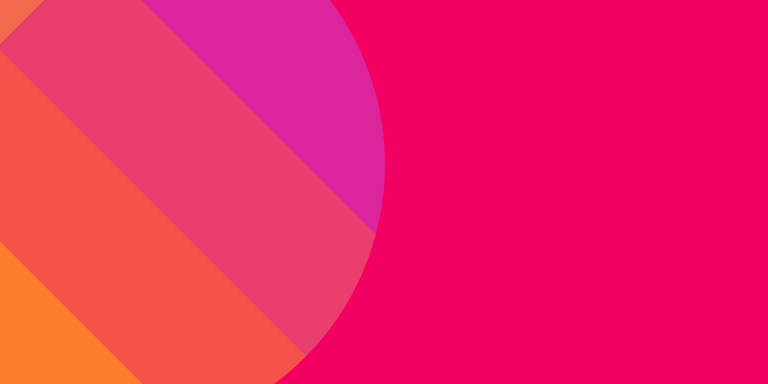
Write a WebGL 2 fragment shader that draws this background.

```glsl
#version 300 es
precision highp float;
// Flat disc cut into diagonal colour bands on a vivid crimson field.

#define DISC_CENTER vec2(0.2917, 0.572)
#define DISC_RADIUS 0.7107
#define BAND_START 0.371
#define BAND_STEP 0.4987
#define CORNER_OFFSET 0.8854

uniform vec2 u_resolution;
out vec4 fragColor;

const vec3 CRIMSON = vec3(0.953, 0.0, 0.388);
const vec3 APRICOT = vec3(0.953, 0.42, 0.298);
const vec3 BANDS[4] = vec3[4](
    vec3(0.984, 0.486, 0.161),  // orange
    vec3(0.965, 0.318, 0.290),  // coral
    vec3(0.918, 0.243, 0.435),  // rose
    vec3(0.863, 0.145, 0.612)); // magenta

// Smooth coverage of the region where a signed distance is positive.
float coverage(float dist) {
    return clamp(dist * u_resolution.y + 0.5, 0.0, 1.0);
}

// Signed distance to the line dot(p, direction) = offset.
float halfPlane(vec2 p, vec2 direction, float offset) {
    return (dot(p, direction) - offset) / length(direction);
}

void main() {
    // Canvas height is one unit.
    vec2 p = gl_FragCoord.xy / u_resolution.y;

    // Equal diagonal bands, with a crossing corner beneath the rose edge.
    vec3 bandColor = BANDS[0];
    for (int i = 1; i < 4; i++) {
        float offset = BAND_START + BAND_STEP * float(i - 1);
        vec3 layer = BANDS[i];
        if (i == 2) {
            float corner = halfPlane(p, vec2(-1.0, 1.0), CORNER_OFFSET);
            layer = mix(layer, APRICOT, coverage(corner));
        }
        bandColor = mix(bandColor, layer, coverage(halfPlane(p, vec2(1.0), offset)));
    }

    // Clip the bands to the disc.
    float disc = DISC_RADIUS - distance(p, DISC_CENTER);
    fragColor = vec4(mix(CRIMSON, bandColor, coverage(disc)), 1.0);
}
```
